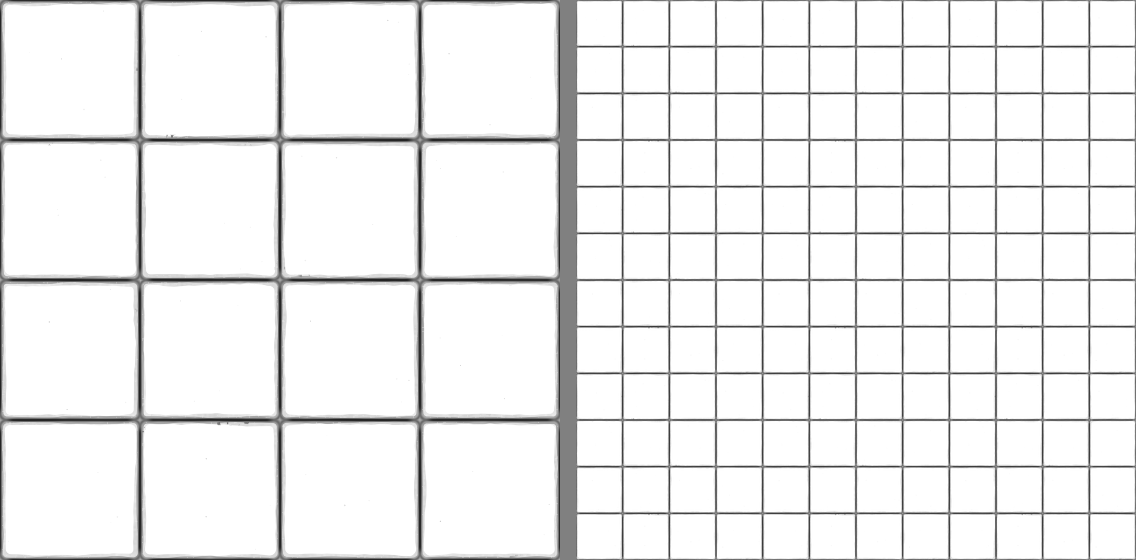
Left: one tile. Right: repeated 3 by 3.
Reproduce this pattern procedurally as a Shadertoy shader.

```glsl
// Four by four white glazed tiles with dark joints and worn grey rims.
// Rounded-box depth drives the joint, bevel and glaze layers; per-tile noise
// makes their borders uneven, and sparse hashed specks mark the faces.

float hash(vec2 p) {
    return fract(sin(dot(p, vec2(127.1, 311.7))) * 43758.5453);
}

float noise(vec2 p) {
    vec2 i = floor(p), f = fract(p);
    f = f * f * (3.0 - 2.0 * f);
    return mix(mix(hash(i), hash(i + vec2(1, 0)), f.x),
               mix(hash(i + vec2(0, 1)), hash(i + vec2(1, 1)), f.x), f.y);
}

// Distance inward from the border of a unit tile with rounded corners
float tileDepth(vec2 p, float radius) {
    vec2 q = abs(p) - 0.5 + radius;
    return radius - length(max(q, 0.0)) - min(max(q.x, q.y), 0.0);
}

void mainImage(out vec4 fragColor, in vec2 fragCoord) {
    vec2 grid = 4.0 * fragCoord / iResolution.xy;
    vec2 cell = mod(floor(grid), 4.0);
    vec2 p = fract(grid) - 0.5;
    float pixel = 4.0 / min(iResolution.x, iResolution.y);
    vec2 seed = 19.0 * cell + 7.0;

    // Slow and fine wear, independent for each tile
    float slow = noise(p * 4.0 + seed);
    float drift = noise(p * 6.0 + seed + 90.0);
    float fine = noise(p * 19.0 + seed * 3.0);
    float grain = noise(p * 60.0 + seed * 5.0);

    // Dark joint, softening to a grey diamond where joints cross
    float depth = tileDepth(p, 0.05);
    float crossing = 1.0 - smoothstep(0.03, 0.1, length(0.5 - abs(p)));
    float joint = mix(0.08 + 0.06 * drift, 0.42, crossing);
    float bevel = 0.6 + 0.1 * fine;
    float shade = mix(joint, bevel, smoothstep(0.0, 0.016 + 0.005 * slow, abs(depth)));

    // Pale glaze over the bevel, then the clean white face
    float faceDepth = tileDepth(p, 0.075);
    float paleEdge = 0.013 + 0.014 * drift + 0.004 * fine;
    float whiteEdge = 0.023 + 0.021 * slow + 0.008 * fine;
    float pale = 0.81 + 0.1 * drift + 0.04 * grain;
    shade = mix(shade, pale, smoothstep(-0.6, 0.6, (depth - paleEdge) / pixel));
    shade = mix(shade, 1.0, smoothstep(-0.6, 0.6, (faceDepth - whiteEdge) / pixel));

    // Light pits and rare dark chips along the rim
    float rim = smoothstep(0.012, 0.02, depth) * (1.0 - smoothstep(0.03, 0.042, depth));
    float pits = smoothstep(0.78, 0.92, noise(p * 75.0 + seed));
    float chips = smoothstep(0.6, 0.75, noise(p * 48.0 + seed * 2.0))
                * smoothstep(0.86, 0.92, noise(p * 7.0 + seed + 40.0));
    shade = mix(shade, 0.95, 0.35 * pits * rim);
    shade = mix(shade, 0.3, 0.7 * chips * rim);

    // Faint scattered specks on the face
    for (int i = 0; i < 4; i++) {
        vec2 key = seed + float(i) * vec2(3.7, 5.3);
        vec2 center = 0.88 * (vec2(hash(key), hash(key + 1.3)) - 0.5);
        float size = mix(0.002, 0.006, hash(key + 2.9));
        float speck = 1.0 - smoothstep(-0.5, 0.5, (length(p - center) - size) / pixel);
        shade -= speck * mix(0.04, 0.22, pow(hash(key + 4.1), 3.0));
    }

    fragColor = vec4(vec3(clamp(shade, 0.0, 1.0)), 1.0);
}
```
